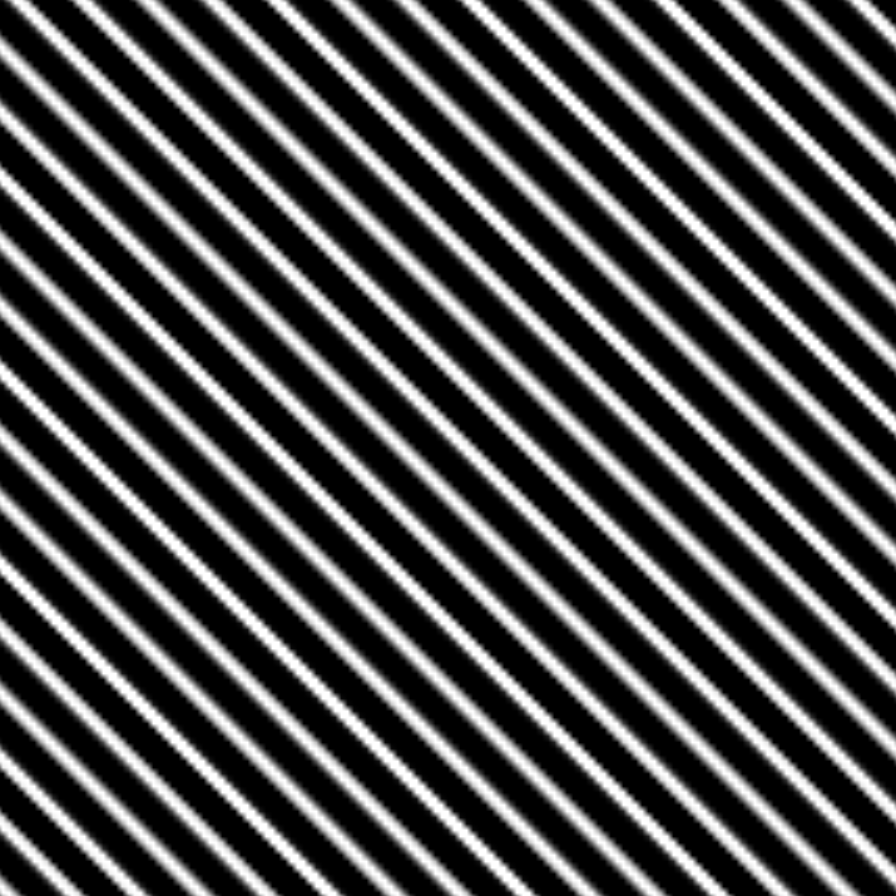
A Shadertoy shader for this pattern:

```glsl
const float GRID_CELLS = 143.0;     // coarse sampling cells across the canvas
const float STRIPE_PERIOD = 10.31;  // horizontal spacing, in cells
const float STRIPE_WIDTH = 3.1;     // horizontal thickness, in cells
const float GAP_CENTER = 151.0;     // x + y at the middle of a dark gap, in cells

const vec3 DARK = vec3(0.0);
const vec3 LIGHT = vec3(1.0);

// Coverage of a one-cell-wide sample by the nearest stripe
float stripeCoverage(float diagonal, float period, float width) {
    float offset = (fract((diagonal - GAP_CENTER) / period) - 0.5) * period;
    return clamp(0.5 * width + 0.5 - abs(offset), 0.0, 1.0);
}

// Stripe value stored at the center of one grid cell
float cellValue(vec2 cell) {
    return stripeCoverage(cell.x + cell.y + 1.0, STRIPE_PERIOD, STRIPE_WIDTH);
}

// Bilinear blend of the four surrounding cells gives the beaded soft edges
float sampleGrid(vec2 position) {
    vec2 p = position - 0.5;
    vec2 cell = floor(p);
    vec2 blend = fract(p);
    float lower = mix(cellValue(cell), cellValue(cell + vec2(1.0, 0.0)), blend.x);
    float upper = mix(cellValue(cell + vec2(0.0, 1.0)), cellValue(cell + 1.0), blend.x);
    return mix(lower, upper, blend.y);
}

void mainImage(out vec4 fragColor, in vec2 fragCoord) {
    vec2 uv = fragCoord / iResolution.y;
    float stripe = sampleGrid(uv * GRID_CELLS);
    fragColor = vec4(mix(DARK, LIGHT, stripe), 1.0);
}
```
